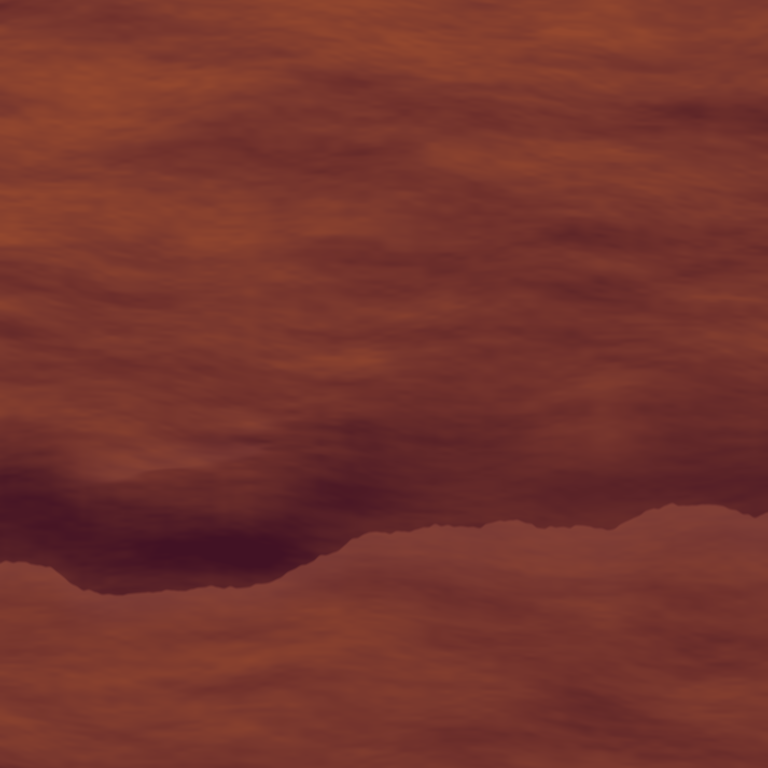
This texture is drawn by a WebGL 2 fragment shader. Its source:

```glsl
#version 300 es
precision highp float;
// Dusky rust-red cloud layers: stretched noise streaks over a slow gradient,
// a plum shadow band resting on a crisp, sine-built ridge, and a pale wisp.
// One tone value is summed from these parts and mapped through a colour ramp.

uniform vec2 u_resolution;
out vec4 outColor;

// Tone ramp, from deep plum shadow to lit rust
const vec3 RAMP[6] = vec3[6](
    vec3(0.26, 0.07, 0.14), vec3(0.33, 0.12, 0.15), vec3(0.39, 0.16, 0.16),
    vec3(0.44, 0.19, 0.17), vec3(0.48, 0.22, 0.18), vec3(0.53, 0.25, 0.18));
const vec3 HAZE = vec3(0.005, 0.012, 0.028);   // cool tint on pale lips

// Streak frequencies (across, up) and strengths
const vec2 BROAD_FREQ = vec2(2.6, 11.0);
const vec2 MID_FREQ   = vec2(6.5, 32.0);
const vec2 FINE_FREQ  = vec2(19.0, 92.0);
const vec2 GRAIN_FREQ = vec2(55.0, 190.0);
const vec4 STREAK_AMP = vec4(0.40, 0.38, 0.22, 0.13);
const float STREAK_TILT = 0.05;

const float RIDGE_BASE = 0.230;
const float RIDGE_RISE = 0.086;
const float EDGE_SOFT  = 0.0025;
const float SHADOW_LEFT  = 0.62;
const float SHADOW_RIGHT = 0.37;

float hash(vec2 p) {
    vec3 q = fract(vec3(p.xyx) * 0.1031);
    q += dot(q, q.yzx + 33.33);
    return fract((q.x + q.y) * q.z);
}

// Value noise centred on zero
float noise(vec2 p) {
    vec2 cell = floor(p), f = fract(p);
    f = f * f * (3.0 - 2.0 * f);
    float low  = mix(hash(cell), hash(cell + vec2(1, 0)), f.x);
    float high = mix(hash(cell + vec2(0, 1)), hash(cell + vec2(1, 1)), f.x);
    return mix(low, high, f.y) - 0.5;
}

// Horizontal streaks, bent by layered sines
float streaks(vec2 p) {
    p.y += STREAK_TILT * p.x + 0.010 * sin(7.0 * p.x + 9.0 * p.y)
         + 0.004 * sin(19.0 * p.x - 23.0 * p.y);
    vec4 layers = vec4(noise(p * BROAD_FREQ + 17.0), noise(p * MID_FREQ + 41.0),
                       noise(p * FINE_FREQ + 73.0), noise(p * GRAIN_FREQ + 97.0));
    return dot(layers, STREAK_AMP);
}

// Height of the lit ridge: two rises, a ripple and a raised lip at far left
float ridgeHeight(float x) {
    float y = RIDGE_BASE + RIDGE_RISE * smoothstep(0.27, 0.56, x);
    y += 0.028 * smoothstep(0.79, 0.90, x) - 0.012 * smoothstep(0.90, 1.0, x);
    y += 0.035 * (1.0 - smoothstep(0.05, 0.11, x));
    y += 0.003 * sin(31.0 * x) + 0.002 * sin(67.0 * x + 1.0);
    return y + 0.005 * noise(vec2(x * 48.0, 3.0)) + 0.004 * noise(vec2(x * 120.0, 8.0));
}

// Gaussian falloff
float bump(float d, float width) {
    d /= width;
    return exp(-d * d);
}

vec3 ramp(float tone) {
    float s = clamp(tone, 0.0, 1.2) * 5.0;
    int i = int(min(floor(s), 4.0));
    return mix(RAMP[i], RAMP[i + 1], s - float(i));
}

void main() {
    vec2 p = gl_FragCoord.xy / u_resolution;
    float soft = max(EDGE_SOFT, 1.0 / u_resolution.y);
    float texture1 = streaks(p);
    float rightward = smoothstep(0.30, 0.65, p.x);
    float h = p.y - ridgeHeight(p.x);

    // Sky above the ridge, brightest at upper left
    float sky = mix(0.68, 0.93, smoothstep(0.40, 0.95, p.y));
    sky -= 0.13 * p.x * smoothstep(0.5, 1.0, p.y);
    sky -= 0.30 * bump(p.y - 0.90 + 0.06 * p.x, 0.028) * smoothstep(0.66, 1.0, p.x);
    sky -= 0.14 * bump(p.y - 0.69, 0.022) * smoothstep(0.25, 0.5, p.x);
    sky -= 0.12 * bump(p.y - 0.50, 0.07) * (1.0 - smoothstep(0.0, 0.35, p.x));
    sky += texture1;

    // Shadow band with streaks calmed inside it
    float band = bump(h - mix(0.055, 0.050, rightward), mix(0.085, 0.095, rightward));
    float shadow = mix(SHADOW_LEFT, SHADOW_RIGHT, rightward);
    sky -= band * (shadow + 0.55 * texture1);

    // Pale wisp with a ragged, firm lower edge
    float wispEdge = 0.372 + 0.17 * (p.x - 0.15) + 0.030 * noise(p * vec2(14.0, 60.0));
    float w = p.y - wispEdge;
    float wisp = smoothstep(-soft, 0.010, w) * (1.0 - smoothstep(0.015, 0.075, w));
    wisp *= smoothstep(0.06, 0.17, p.x)
          * (1.0 - smoothstep(0.30, 0.38, p.x + 0.10 * noise(p * vec2(18.0, 70.0))));
    sky += 0.24 * wisp;

    // Lit bank below the ridge, dimming under its lip
    float lip = bump(h, mix(0.035, 0.075, rightward));
    float bank = 0.76 + 0.10 * lip - 0.12 * bump(h + 0.15, 0.06) * rightward;
    bank += texture1 * (0.82 - 0.35 * lip);

    float isBank = 1.0 - smoothstep(-soft, soft, h);
    vec3 color = ramp(mix(sky, bank, isBank));
    color += HAZE * (isBank * lip + 0.6 * wisp * (1.0 - isBank));
    outColor = vec4(color, 1.0);
}
```
